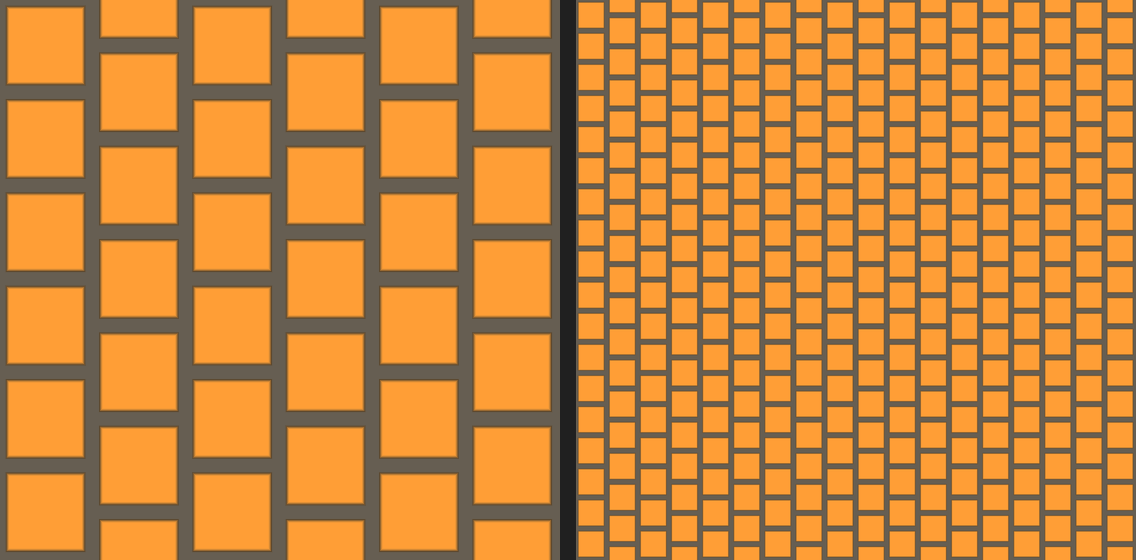
Left, the tile; right, the same tile 3 across and 3 down.
Reproduce this pattern procedurally as a Shadertoy shader.

```glsl
// Six columns of six flat orange squares on grey-brown grout, every second
// column shifted by half a square. A box distance gives each square three
// thin concentric rim bands that lead from the grout to the bright face.

const float REPEATS = 6.0;           // squares across and down
const float HALF_SIZE = 0.427;       // half a square with its rim, in cells
const float BAND = 0.0117;           // width of one rim band, in cells
const vec2 SHIFT = vec2(0.012, -0.012); // small phase of the grid, in cells

const vec3 GROUT = vec3(0.40, 0.37, 0.32);
const vec3 RIM_DARK = vec3(0.36, 0.28, 0.18);
const vec3 RIM_BROWN = vec3(0.62, 0.42, 0.19);
const vec3 RIM_LIGHT = vec3(0.87, 0.56, 0.21);
const vec3 FACE = vec3(1.00, 0.62, 0.21);

// Position inside a cell, centred on zero, with odd columns half a cell lower.
vec2 staggeredCell(vec2 p) {
    float odd = mod(floor(p.x), 2.0);
    return fract(p + vec2(0.0, 0.5 * odd)) - 0.5;
}

// Depth below the edge of a square: positive inside, mitred at the corners.
float squareDepth(vec2 p, float halfSize) {
    return halfSize - max(abs(p.x), abs(p.y));
}

// Soft step across an edge, as wide as the blur.
float softEdge(float depth, float edge, float blur) {
    return clamp((depth - edge) / blur + 0.5, 0.0, 1.0);
}

// Colour at a depth counted in rim bands.
vec3 tileColour(float depth, float blur) {
    vec3 colour = mix(GROUT, RIM_DARK, softEdge(depth, 0.0, blur));
    colour = mix(colour, RIM_BROWN, softEdge(depth, 1.0, blur));
    colour = mix(colour, RIM_LIGHT, softEdge(depth, 2.0, blur));
    return mix(colour, FACE, softEdge(depth, 3.0, blur));
}

void mainImage(out vec4 fragColor, in vec2 fragCoord) {
    vec2 grid = fragCoord / iResolution.xy * REPEATS + SHIFT;
    float depth = squareDepth(staggeredCell(grid), HALF_SIZE) / BAND;

    // Bands melt over one band width, or one pixel where that is wider.
    float pixel = REPEATS / min(iResolution.x, iResolution.y) / BAND;
    fragColor = vec4(tileColour(depth, max(1.0, pixel)), 1.0);
}
```
